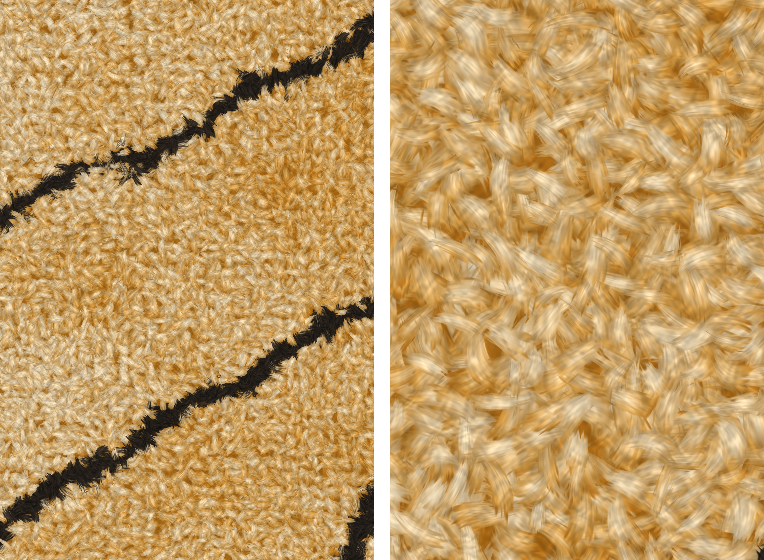
Left: the whole. Right: its middle third, enlarged.
A Shadertoy shader for this texture:

```glsl
// Shaggy honey-coloured wool rug crossed by ragged, slanting black stripes.

const vec3 AMBER = vec3(0.73, 0.45, 0.09);
const vec3 GOLD  = vec3(0.80, 0.59, 0.27);
const vec3 HONEY = vec3(0.82, 0.67, 0.44);
const vec3 CREAM = vec3(0.87, 0.80, 0.67);
const vec3 BLACK = vec3(0.13, 0.11, 0.09);
const int LAYERS = 6;

float hash(vec2 p) {
    vec3 q = fract(p.xyx * 0.1031);
    q += dot(q, q.yzx + 33.33);
    return fract((q.x + q.y) * q.z);
}

vec2 hash2(vec2 p) {
    return vec2(hash(p), hash(p + 71.7));
}

float noise(vec2 p) {
    vec2 i = floor(p), f = fract(p);
    f = f * f * (3.0 - 2.0 * f);
    return mix(mix(hash(i), hash(i + vec2(1, 0)), f.x),
               mix(hash(i + vec2(0, 1)), hash(i + 1.0), f.x), f.y);
}

// Distance to a parabola c with a wave of (amplitude, frequency, crest) on it
float curveDistance(vec2 p, vec3 c, vec3 wave) {
    float slope = c.y + 2.0 * c.z * p.x;
    float y = c.x + p.x * (c.y + c.z * p.x) + wave.x * cos(wave.y * (p.x - wave.z));
    return abs(p.y - y) / sqrt(1.0 + slope * slope);
}

// Signed distance to the three stripes, with wandering centre and width
float stripeDistance(vec2 p) {
    float halfWidth = 0.008 + 0.017 * noise(p * 27.0 + 9.0);
    p.y += 0.014 * (noise(p * 19.0 + 4.0) - 0.5) + 0.020 * (noise(p * 48.0) - 0.5);
    float d = curveDistance(p, vec3(0.625, 0.34, 0.25), vec3(0.016, 21.0, 0.14));
    d = min(d, curveDistance(p, vec3(0.060, 0.65, -0.08), vec3(0.013, 26.0, 0.09)));
    d = min(d, curveDistance(p, vec3(-1.30, 2.10, 0.0), vec3(0.0)));
    return d - halfWidth;
}

// Wool ramp from deep pile (0) to pale tips (1)
vec3 woolColour(float t) {
    vec3 c = mix(AMBER, GOLD, smoothstep(0.0, 0.35, t));
    c = mix(c, HONEY, smoothstep(0.3, 0.6, t));
    return mix(c, CREAM, smoothstep(0.55, 1.0, t));
}

// Direction in which the pile leans
float pileAngle(vec2 p) {
    return 2.2 + 3.0 * (noise(p * 7.0 + 2.0) - 0.5) + 1.6 * (noise(p * 21.0) - 0.5);
}

vec2 rotateInto(vec2 p, float angle) {
    float c = cos(angle), s = sin(angle);
    return vec2(c * p.x + s * p.y, c * p.y - s * p.x);
}

// One bent lock of fibres: rgb is its colour, a its coverage
vec4 tuft(vec2 p, vec2 root, float cell, vec2 id, float depth) {
    vec2 size = cell * vec2(0.50 + 0.35 * hash(id + 3.1), 0.20 + 0.20 * hash(id + 8.3));
    float angle = pileAngle(root) + 2.4 * (hash(id + 5.7) - 0.5);
    vec2 q = rotateInto(p - root, angle) / size;
    q.y += (hash(id + 13.9) - 0.5) * 1.3 * (q.x * q.x - 0.3);
    q.y *= 1.0 + 0.3 * q.x;

    float fibre = noise(q * vec2(1.5, 4.0) + id * 7.0);
    float fuzz = noise(q * vec2(3.0, 8.0) + id * 3.0);
    float d = length(q) + 0.5 * (fibre - 0.5) + 0.4 * (fuzz - 0.5);
    float coverage = 1.0 - smoothstep(0.70, 1.0, d);

    // Paler at the left, warmer patches elsewhere
    float patchTone = 0.34 * (noise(root * 6.0 + 17.0) - 0.5) - 0.25 * (root.x - 0.33);
    float tone = 0.32 + 0.32 * depth + 0.40 * (hash(id + 21.3) - 0.5) + patchTone;
    tone += 0.18 * q.x + 0.45 * (fibre - 0.5) + 0.40 * (fuzz - 0.5) + 0.45 * (0.6 - d);
    float light = 0.91 + 0.08 * depth + 0.20 * (fuzz - 0.5) + 0.16 * (0.6 - d);
    vec3 wool = woolColour(tone) * light;

    // Each lock takes or misses the dye by its own amount, fraying the edge
    float stripe = stripeDistance(mix(root, p, 0.25)) + 0.016 * (hash(id + 31.1) - 0.5);
    float dyed = 1.0 - smoothstep(-0.003, 0.005, stripe + 0.006 * (fuzz - 0.5));
    vec3 dark = BLACK * (0.35 + 0.8 * fibre + 0.7 * fuzz);
    return vec4(mix(wool, dark, dyed), coverage);
}

// Composites the locks of one layer over the colour below
vec3 addLayer(vec3 colour, vec2 p, float layer) {
    float depth = layer / float(LAYERS - 1);
    float cell = mix(0.031, 0.023, depth);
    vec2 shift = layer * vec2(0.37, 0.61);
    vec2 base = floor(p / cell + shift);
    for (int j = -1; j <= 1; j++)
    for (int i = -1; i <= 1; i++) {
        vec2 index = base + vec2(i, j);
        vec2 id = index + layer * 37.0 + 50.0;
        vec2 root = (index + 0.2 + 0.6 * hash2(id) - shift) * cell;
        vec4 lock = tuft(p, root, cell, id, depth);
        colour = mix(colour, lock.rgb, lock.a * (0.95 - 0.08 * depth));
    }
    return colour;
}

void mainImage(out vec4 fragColor, in vec2 fragCoord) {
    vec2 p = fragCoord / iResolution.y;

    // Shadowed ground, then locks from deep to raised
    float ground = 1.0 - smoothstep(-0.004, 0.006, stripeDistance(p));
    vec3 colour = mix(AMBER * 0.85, BLACK, ground);
    for (int k = 0; k < LAYERS; k++) colour = addLayer(colour, p, float(k));

    // Loose hairs catching light
    vec2 hair = rotateInto(p, 0.8) + 0.012 * noise(p * 60.0);
    float grain = noise(hair * vec2(150.0, 420.0)) + noise(hair.yx * vec2(170.0, 400.0));
    colour *= 1.0 + 0.17 * (grain - 1.0);
    fragColor = vec4(clamp(colour, 0.0, 1.0), 1.0);
}
```
